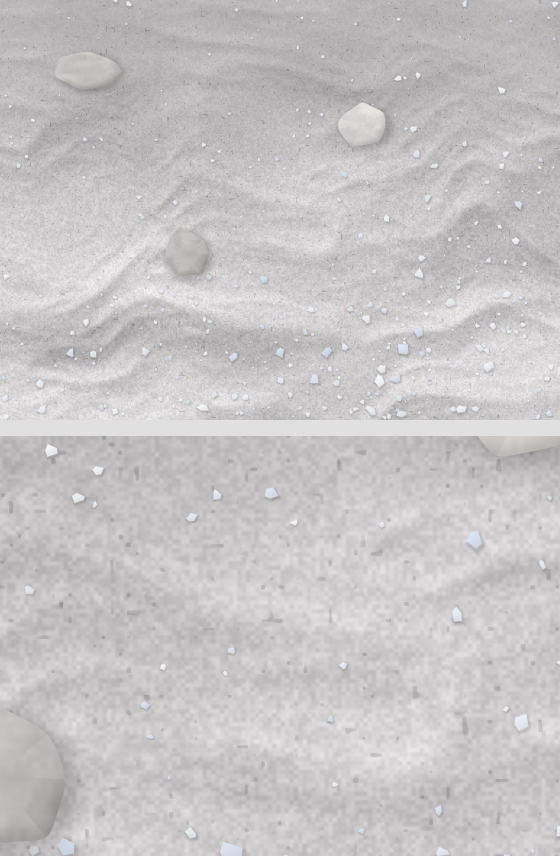
Top: the whole. Bottom: its middle third, enlarged.
Reproduce this texture procedurally as a WebGL 2 fragment shader.

```glsl
#version 300 es
precision highp float;
// Pale wind-blown sand with soft ridges, scattered white chips and three stones.

uniform vec2 u_resolution;
out vec4 fragColor;

const float TAU = 6.2831853;
const vec3 SAND_TINT = vec3(1.005, 0.994, 0.997);
const float SAND_NEAR = 0.815;
const float SAND_FAR = 0.705;
const float RELIEF_SHADE = 0.42;
const float RELIEF_STEP = 0.013;
const float TROUGH_DEPTH = 0.085;
const float GRAIN = 0.085;
const vec2 LIGHT = vec2(-0.45, 0.89);
const vec3 CHIP_WHITE = vec3(0.955, 0.96, 0.97);
const vec3 CHIP_BLUE = vec3(0.83, 0.87, 0.94);
const float CHIP_CELL = 0.036;
const float CRUMB_CELL = 0.019;
// Stones: centre xy, radii zw; tones as brightness.
const vec4 STONES[3] = vec4[3](vec4(0.205, 0.832, 0.074, 0.044),
                               vec4(0.863, 0.702, 0.058, 0.050),
                               vec4(0.441, 0.397, 0.054, 0.059));
const vec3 STONE_TONES = vec3(0.75, 0.83, 0.735);

float hash(vec2 p) {
  vec3 q = fract(vec3(p.xyx) * 0.1031);
  q += dot(q, q.yzx + 33.33);
  return fract((q.x + q.y) * q.z);
}

float noise(vec2 p) {
  vec2 i = floor(p), f = fract(p);
  f = f * f * f * (f * (f * 6.0 - 15.0) + 10.0);
  return mix(mix(hash(i), hash(i + vec2(1, 0)), f.x),
             mix(hash(i + vec2(0, 1)), hash(i + vec2(1, 1)), f.x), f.y);
}

// Warped ridges, wider than tall, with finer ridges on top.
float relief(vec2 p) {
  vec2 w = p + 0.12 * vec2(noise(p * 4.0 + 3.0), noise(p * 5.0 + 17.0));
  w.y += 0.025 * sin(w.x * 9.0) + 0.012 * sin(w.x * 21.0 + w.y * 8.0);
  vec2 q = w * vec2(2.6, 5.2) + 11.0;
  float h = 0.0, amp = 1.0;
  for (int i = 0; i < 4; i++) {
    float n = 2.0 * noise(q) - 1.0;
    h += amp * (1.0 - sqrt(n * n + 0.004));
    q = mat2(0.92, 0.39, -0.39, 0.92) * q * 1.95 + 5.3;
    amp *= 0.42;
  }
  return h;
}

float sandTone(vec2 p) {
  float tone = mix(SAND_NEAR, SAND_FAR, smoothstep(0.2, 0.95, p.y));
  float slope = relief(p) - relief(p + RELIEF_STEP * LIGHT);
  float strength = mix(1.0, 0.45, smoothstep(0.55, 0.95, p.y));
  tone += RELIEF_SHADE * strength * clamp(slope, -0.22, 0.15);
  tone += 0.07 * (noise(p * vec2(4.0, 6.0) + 40.0) - 0.5);
  // Long shaded trough rising to the right.
  float line = 0.18 + 0.02 * sin(p.x * 8.0) + 0.25 * smoothstep(0.7, 1.4, p.x);
  float away = (p.y - line - 0.07 * (noise(p * 7.0) - 0.5)) / 0.055;
  tone -= TROUGH_DEPTH * exp(-away * away) * (0.5 + 0.7 * noise(p * 5.0 + 60.0));
  // Fine grains and sparse dark specks.
  float grain = noise(p * 290.0) + 0.5 * noise(p * 130.0 + 9.0) - 0.75;
  tone += GRAIN * grain * mix(1.0, 0.5, smoothstep(0.5, 1.0, p.y));
  return tone - 0.10 * smoothstep(0.90, 0.98, noise(p * 150.0 + 77.0));
}

// Angular chip: the overlap of five jittered half planes.
float chipDistance(vec2 p, float radius, vec2 id) {
  float d = -1.0;
  for (int i = 0; i < 5; i++) {
    float k = float(i);
    float a = TAU * (k + 0.6 * hash(id + k * 3.1) + 2.0 * hash(id + 8.0)) / 5.0;
    float reach = radius * (0.55 + 0.65 * hash(id.yx + k * 5.7));
    d = max(d, dot(p, vec2(cos(a), sin(a))) - reach);
  }
  return d;
}

void addChips(inout vec3 col, vec2 p, float cell, float seed, float share, float px) {
  for (int n = 0; n < 9; n++) {
    vec2 id = floor(p / cell) + vec2(n % 3 - 1, n / 3 - 1);
    vec2 key = id + seed;
    vec2 c = (id + 0.15 + 0.7 * vec2(hash(key + 1.7), hash(key + 4.3))) * cell;
    float near = smoothstep(0.55, 0.0, c.y - 0.22 * (c.x - 0.67));
    if (hash(key + 12.9) > share * mix(0.22, 1.0, near)) continue;
    float size = hash(key + 21.0);
    float radius = cell * mix(0.09, 0.30, size * size) * mix(0.8, 1.1, near);
    vec2 q = p - c;
    float shadow = chipDistance(q + 0.35 * radius * LIGHT, radius, key);
    col *= 1.0 - 0.14 * smoothstep(0.4 * radius + px, -px, shadow);
    float d = chipDistance(q, radius, key);
    vec3 tone = mix(CHIP_WHITE, CHIP_BLUE, pow(hash(key + 31.0), 1.6));
    tone += 0.04 * clamp(dot(q, LIGHT) / radius, -1.0, 0.5);
    col = mix(col, tone, 0.92 * smoothstep(px, -px, d));
  }
}

void addStone(inout vec3 col, vec2 p, vec4 stone, float base, float seed, float px) {
  vec2 q = (p - stone.xy) / stone.zw;
  float sum = 0.0, best = 0.0, facet = 0.5;
  for (int i = 0; i < 7; i++) {
    float k = float(i), a = TAU * (k + 0.7 * hash(vec2(k, seed))) / 7.0;
    float reach = 0.84 + 0.2 * hash(vec2(seed, k + 9.0));
    float g = max(dot(q, vec2(cos(a), sin(a))) / reach, 0.0);
    sum += pow(g, 14.0);
    if (g > best) { best = g; facet = hash(vec2(k + 4.0, seed * 2.0)); }
  }
  float gauge = pow(sum, 1.0 / 14.0);
  // Soft contact shadow on the lower right.
  float shade = length(q - vec2(0.16, -0.14));
  col *= 1.0 - 0.17 * smoothstep(1.3, 0.8, shade);
  float tone = base + 0.045 * dot(q, LIGHT);
  tone += 0.05 * (facet - 0.5) * smoothstep(0.5, 0.62, gauge);
  tone -= 0.10 * smoothstep(0.65, 1.0, gauge) * max(-dot(q, LIGHT), 0.0);
  tone += 0.06 * (noise(q * 3.0 + seed) - 0.5) + 0.025 * (noise(p * 190.0) - 0.5);
  float edge = (gauge - 1.0) * min(stone.z, stone.w);
  col = mix(col, tone * vec3(1.01, 0.995, 0.985), smoothstep(px, -px, edge));
}

void main() {
  vec2 p = gl_FragCoord.xy / u_resolution.y;
  float px = 0.8 / u_resolution.y;
  vec3 col = sandTone(p) * SAND_TINT;
  addChips(col, p, CRUMB_CELL, 50.0, 0.20, px);
  addChips(col, p, CHIP_CELL, 150.0, 0.36, px);
  for (int i = 0; i < 3; i++)
    addStone(col, p, STONES[i], STONE_TONES[i], 3.0 + 7.0 * float(i), px);
  fragColor = vec4(clamp(col, 0.0, 1.0), 1.0);
}
```
